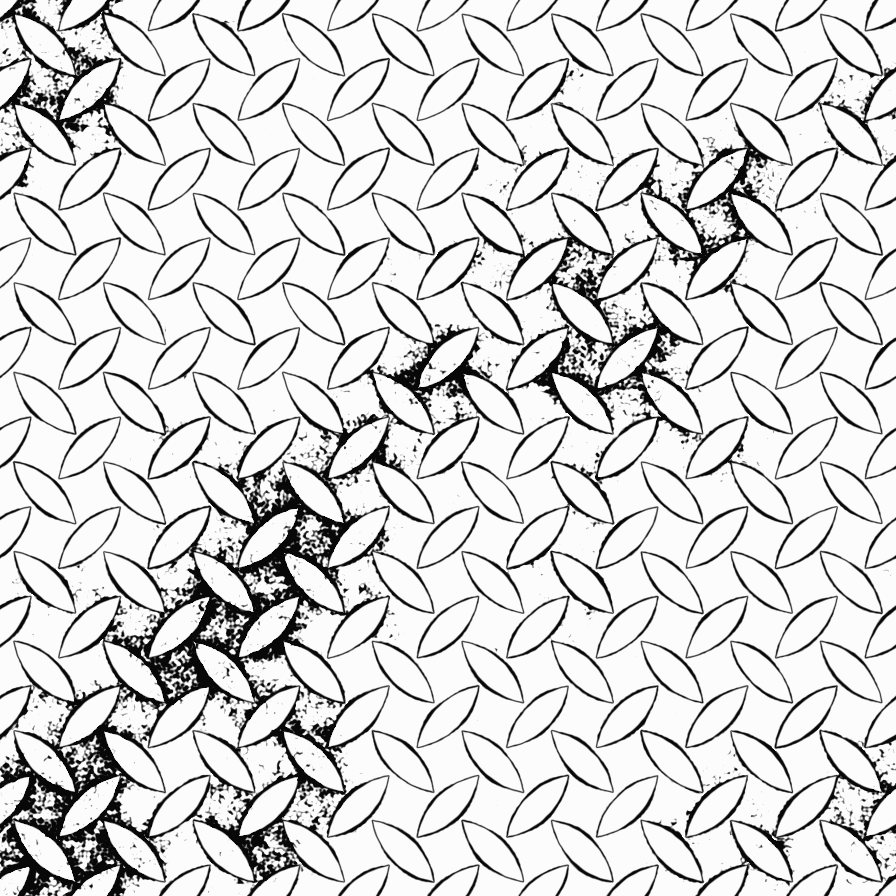
Give the GLSL for this texture, as a WebGL 2 fragment shader.

```glsl
#version 300 es
precision highp float;

uniform vec2 u_resolution;
out vec4 fragColor;

#define REPEATS 10.0
#define HALF_LENGTH 0.475
#define HALF_WIDTH 0.150
#define LINE_WIDTH 0.034
#define LINE_ROUGHNESS 0.045
#define GRAIN_SCALE 230.0
#define BAND_STRENGTH 0.36
#define HALO_FALLOFF 11.0
#define PAPER vec3(0.99)
#define INK vec3(0.03)

const float TAU = 6.2831853;

// Unit gradient at a lattice point
vec2 gradient(vec2 cell) {
    uvec2 k = uvec2(cell) * uvec2(1597334677u, 3812015801u);
    uint h = (k.x ^ k.y) * 1597334677u;
    h = (h ^ (h >> 15)) * 2246822519u;
    h ^= h >> 13;
    float angle = TAU * float(h & 65535u) / 65536.0;
    return vec2(cos(angle), sin(angle));
}

// Gradient noise that wraps over the canvas, about -0.7 to 0.7
float noise(vec2 uv, float frequency) {
    vec2 p = uv * frequency;
    vec2 i = floor(p), f = p - i;
    vec2 a = mod(i, frequency), b = mod(i + 1.0, frequency);
    vec2 w = f * f * f * (f * (f * 6.0 - 15.0) + 10.0);
    float n00 = dot(gradient(a), f);
    float n10 = dot(gradient(vec2(b.x, a.y)), f - vec2(1, 0));
    float n01 = dot(gradient(vec2(a.x, b.y)), f - vec2(0, 1));
    float n11 = dot(gradient(b), f - 1.0);
    return mix(mix(n00, n10, w.x), mix(n01, n11, w.x), w.y);
}

// Signed distance to a pointed lens lying along y
float lensDistance(vec2 p) {
    float radius = (HALF_LENGTH * HALF_LENGTH + HALF_WIDTH * HALF_WIDTH) / (2.0 * HALF_WIDTH);
    float offset = radius - HALF_WIDTH;
    p = abs(p);
    return (p.y - HALF_LENGTH) * offset > p.x * HALF_LENGTH
        ? length(p - vec2(0, HALF_LENGTH))
        : length(p + vec2(offset, 0)) - radius;
}

// Nearest lens of both diagonal sets: distance, position along its axis
vec2 treadPlate(vec2 p) {
    vec2 nearest = vec2(10, 0);
    for (int k = 0; k < 18; k++) {
        float corner = float(k / 9);
        vec2 neighbour = vec2(k % 3, (k / 3) % 3) - 1.0;
        vec2 q = fract(p + 0.5 * corner) - 0.5 - neighbour;
        vec2 axis = vec2(2.0 * corner - 1.0, 1.0) * sqrt(0.5);
        vec2 local = vec2(q.x * axis.y - q.y * axis.x, dot(q, axis));
        float d = lensDistance(local);
        if (d < nearest.x) nearest = vec2(d, local.y / HALF_LENGTH);
    }
    return nearest;
}

void main() {
    vec2 uv = gl_FragCoord.xy / u_resolution;
    float pixel = REPEATS / min(u_resolution.x, u_resolution.y);

    // Worn patches gathered along a diagonal band
    float patches = 0.85 * noise(uv, 5.0) + 0.55 * noise(uv, 13.0);
    float band = BAND_STRENGTH * cos(TAU * (uv.x - uv.y));
    float wear = smoothstep(-0.18, 0.72, patches + band);

    // Fine and blotchy grain
    float fine = noise(uv, GRAIN_SCALE);
    float blotch = noise(uv, 95.0);
    float grain = 0.6 * fine + 0.5 * blotch + 0.45 * noise(uv, 42.0);

    // Ragged outlines, thinner toward the tips
    vec2 lens = treadPlate(uv * REPEATS);
    float d = lens.x + 0.008 * blotch;
    float taper = 1.0 - 0.6 * min(lens.y * lens.y, 1.0);
    float width = LINE_WIDTH * (0.85 + 0.9 * wear + 0.9 * noise(uv, 27.0)) * taper;
    width += LINE_ROUGHNESS * (0.2 + 0.8 * wear) * (0.6 * fine + blotch);
    width = max(width, 0.012);
    float outside = smoothstep(-pixel, pixel, d);
    float outline = outside * (1.0 - smoothstep(-pixel, pixel, d - width));

    // Grime thickens beside the raised lenses and thins on top of them
    float halo = 0.75 * wear * exp(-HALO_FALLOFF * max(d, 0.0));
    float level = mix(-0.6, 0.02, wear) + mix(-0.22, halo, outside);
    float grime = smoothstep(0.0, 0.35, grain + level);

    fragColor = vec4(mix(PAPER, INK, max(outline, grime)), 1.0);
}
```
